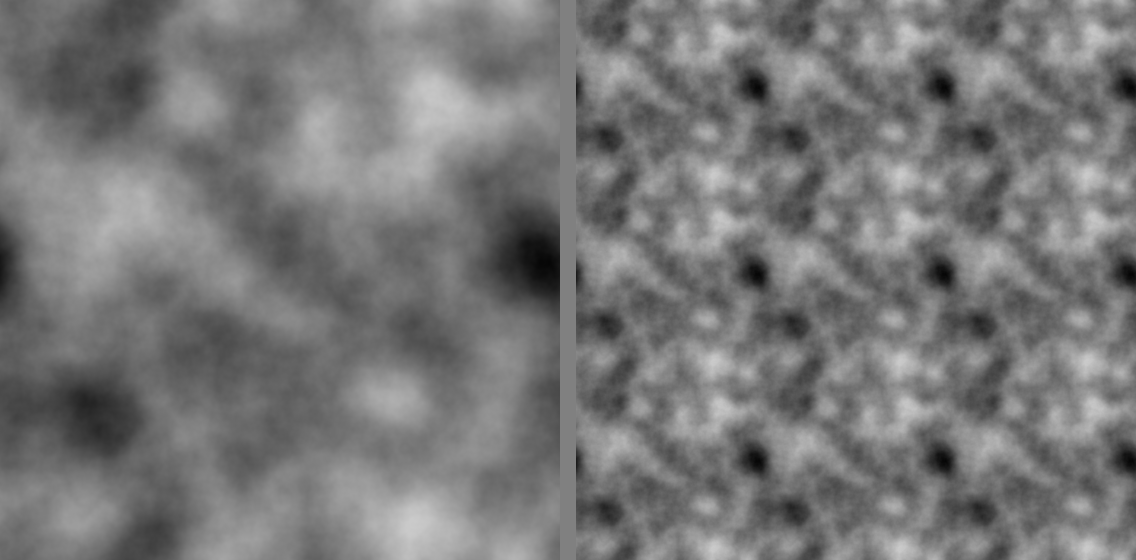
Left: one tile. Right: repeated 3 by 3.
Write a Shadertoy shader that draws this texture.

```glsl
// Soft grey storm cloud with one dark hollow, tiling in both directions.
#define MEAN_GREY 0.467
#define COARSE_CONTRAST 0.105
#define FINE_CONTRAST 0.155
#define MAX_WAVE 5
#define WAVE_FLATTEN 5.0
#define PHASE_SPREAD 2.2
#define HOLLOW_CENTRE vec2(0.97, 0.52)
#define FINE_CELLS 8.0
#define FINE_OCTAVES 5
#define FINE_GAIN 0.5

const float TAU = 6.2831853;

// Integer hash of a lattice point and a layer number, in 0..1.
float hash(ivec2 cell, int layer) {
    uint h = uint(cell.x) * 1597334677u ^ uint(cell.y) * 3812015801u;
    h ^= uint(layer) * 2654435769u;
    h = (h ^ (h >> 16)) * 2146121005u;
    h = (h ^ (h >> 15)) * 2221713035u;
    h ^= h >> 16;
    return float(h >> 8) / 16777216.0;
}

// Slope contribution of one lattice corner, wrapped to the period.
float corner(vec2 cell, vec2 offset, float period, int layer) {
    float angle = TAU * hash(ivec2(mod(cell, period)), layer);
    return dot(vec2(cos(angle), sin(angle)), offset);
}

float gradientNoise(vec2 p, float period, int layer) {
    vec2 cell = floor(p), f = p - cell;
    vec2 blend = f * f * f * (f * (f * 6.0 - 15.0) + 10.0);
    vec2 e = vec2(1.0, 0.0);
    float low = mix(corner(cell, f, period, layer),
                    corner(cell + e.xy, f - e.xy, period, layer), blend.x);
    float high = mix(corner(cell + e.yx, f - e.yx, period, layer),
                     corner(cell + e.xx, f - e.xx, period, layer), blend.x);
    return mix(low, high, blend.y);
}

// Broad billows: whole-number waves, scaled to unit deviation.
// Their partly aligned phases gather into the dark hollow.
float billows(vec2 uv) {
    float sum = 0.0, power = 0.0;
    for (int y = 0; y <= MAX_WAVE; y++) {
        for (int x = -MAX_WAVE; x <= MAX_WAVE; x++) {
            if (y == 0 && x <= 0) continue;
            vec2 wave = vec2(x, y);
            float amplitude = 1.0 / (dot(wave, wave) + WAVE_FLATTEN);
            float phase = PHASE_SPREAD * (2.0 * hash(ivec2(x, y), 7) - 1.0);
            sum -= amplitude * cos(TAU * dot(wave, uv - HOLLOW_CENTRE) + phase);
            power += 0.5 * amplitude * amplitude;
        }
    }
    return sum * inversesqrt(power);
}

// Fine wisps: octaves of wrapped gradient noise.
float wisps(vec2 uv) {
    float sum = 0.0, amplitude = 1.0, cells = FINE_CELLS;
    for (int i = 0; i < FINE_OCTAVES; i++) {
        vec2 shift = vec2(hash(ivec2(i, 1), 31), hash(ivec2(i, 2), 31));
        sum += amplitude * gradientNoise(uv * cells + shift, cells, i + 11);
        amplitude *= FINE_GAIN;
        cells *= 2.0;
    }
    return sum;
}

void mainImage(out vec4 fragColor, in vec2 fragCoord) {
    vec2 uv = fragCoord / iResolution.xy;
    float grey = MEAN_GREY + COARSE_CONTRAST * billows(uv) + FINE_CONTRAST * wisps(uv);
    fragColor = vec4(vec3(clamp(grey, 0.0, 1.0)), 1.0);
}
```
